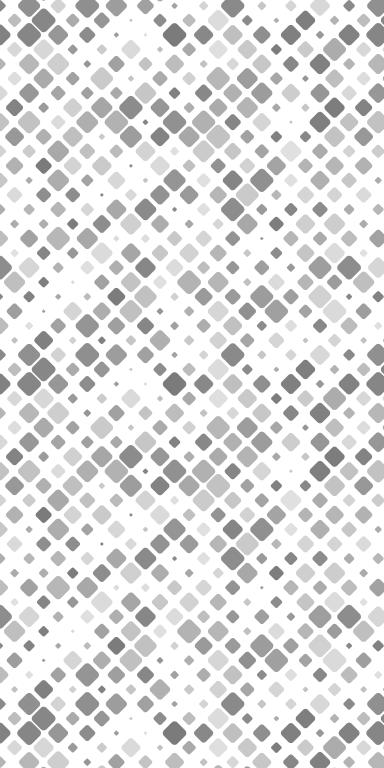
A WebGL 1 fragment shader for this pattern:

```glsl
precision highp float;
// Diagonal lattice of rounded grey diamonds with varied size and tone, in a seamless tile.

uniform vec2 u_resolution;

const float CELLS_ACROSS = 13.2;  // diamonds along one row of the canvas
const float TILE_CELLS = 12.0;    // cells before the variation repeats
const float CLUSTER_CELLS = 3.0;  // size of one noise cell
const float MIN_SIDE = 0.13;
const float MAX_SIDE = 0.93;
const float CORNER = 0.21;        // corner radius relative to the side
const float LIGHT_GREY = 0.88;
const float DARK_GREY = 0.48;

float hash(vec2 p, float seed) {
  vec3 q = fract(vec3(p.xyx + seed) * vec3(0.1031, 0.1030, 0.0973));
  q += dot(q, q.yzx + 33.33);
  return fract((q.x + q.y) * q.z);
}

// Wraps whole numbers; the half step guards against rounding error.
vec2 wrapCell(vec2 cell, float period) {
  return floor(mod(cell + 0.5, period));
}

float cornerSlope(vec2 cell, vec2 offset, float period) {
  float angle = 6.28319 * hash(wrapCell(cell, period), 71.7);
  return dot(vec2(cos(angle), sin(angle)), offset);
}

// Gradient noise that repeats after a whole number of cells.
float gradientNoise(vec2 p, float period) {
  vec2 cell = floor(p);
  vec2 f = p - cell;
  vec2 blend = f * f * f * (f * (f * 6.0 - 15.0) + 10.0);
  vec2 right = vec2(1.0, 0.0);
  vec2 up = vec2(0.0, 1.0);
  float low = mix(cornerSlope(cell, f, period),
                  cornerSlope(cell + right, f - right, period), blend.x);
  float high = mix(cornerSlope(cell + up, f - up, period),
                   cornerSlope(cell + 1.0, f - 1.0, period), blend.x);
  return mix(low, high, blend.y);
}

float roundedSquare(vec2 p, float side, float radius) {
  vec2 d = abs(p) - 0.5 * side + radius;
  return length(max(d, 0.0)) + min(max(d.x, d.y), 0.0) - radius;
}

// Random size, nudged so that large and small diamonds gather in loose groups.
float diamondSide(vec2 id) {
  float cluster = gradientNoise(0.5 * id / CLUSTER_CELLS, TILE_CELLS / CLUSTER_CELLS);
  float t = clamp(hash(id, 17.3) + 0.35 * cluster, 0.0, 1.0);
  return mix(MIN_SIDE, MAX_SIDE, pow(t, 0.7));
}

float diamondGrey(vec2 id) {
  return mix(LIGHT_GREY, DARK_GREY, pow(hash(id, 43.9), 1.15));
}

void main() {
  // The lattice is anchored at the middle of the left edge.
  vec2 p = (gl_FragCoord.xy - vec2(0.0, 0.5 * u_resolution.y)) / u_resolution.x * CELLS_ACROSS;

  // Turned by 45 degrees, every diamond fills one unit square.
  vec2 turned = vec2(p.x + p.y, p.x - p.y);
  vec2 center = floor(turned + 0.5);
  vec2 halfSteps = vec2(center.x + center.y, center.x - center.y);
  vec2 id = wrapCell(halfSteps, 2.0 * TILE_CELLS);

  // Smooth edge one pixel wide.
  float side = diamondSide(id);
  float dist = roundedSquare(turned - center, side, CORNER * side);
  float pixel = 1.41421 * CELLS_ACROSS / u_resolution.x;
  float coverage = clamp(0.5 - dist / pixel, 0.0, 1.0);

  gl_FragColor = vec4(vec3(mix(1.0, diamondGrey(id), coverage)), 1.0);
}
```
